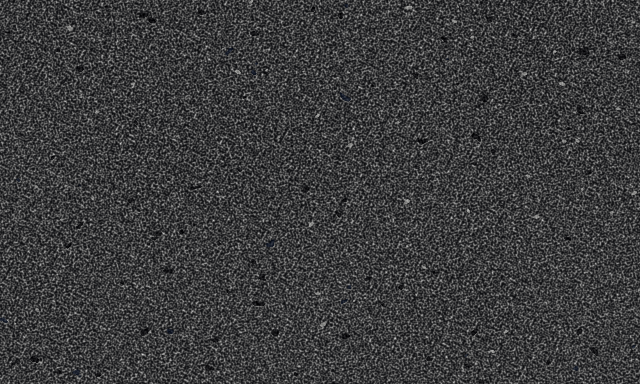
Give the GLSL for this texture, as a Shadertoy shader.

```glsl
// Dark, fine-grained asphalt: layered gradient noise gives the grit, and a
// jittered cell grid scatters ragged pits with lit rims and small pale chips.
// All lengths are fractions of the canvas height.

const float GRAIN_FREQ   = 185.0;  // finest grit, cells per height
const float MEDIUM_FREQ  = 105.0;
const float CLUMP_FREQ   = 38.0;
const float MEDIUM_SHARE = 0.42;
const float CLUMP_SHARE  = 0.17;
const float MEAN_TONE    = 0.238;
const float CONTRAST     = 0.44;
const float SPARKLE      = 0.28;   // lengthens the bright tail of the grit
const float GRIT_POWER   = 0.055;  // mean square of the grit
const float FLOOR_TONE   = 0.035;
const float BROAD_SHADE  = 0.014;  // slow change of tone over the surface

const float CELLS        = 18.0;   // scatter cells per height
const float PIT_CHANCE   = 0.17;
const float PIT_CROWDING = 4.0;
const float PIT_MIN      = 0.005;
const float PIT_MAX      = 0.015;
const float PIT_RAGGED   = 0.016;
const float CHIP_CHANCE  = 0.15;
const float CHIP_MIN     = 0.003;
const float CHIP_MAX     = 0.0085;
const float EDGE         = 0.0017; // softness of pit and chip outlines
const vec2  RIM_SHIFT    = vec2(0.003, -0.004);

const vec3 PIT_COLOR  = vec3(0.055, 0.055, 0.065);
const vec3 BLUE_COLOR = vec3(0.085, 0.110, 0.165);
const vec3 RIM_COLOR  = vec3(0.52, 0.52, 0.51);
const vec3 CHIP_COLOR = vec3(0.68, 0.68, 0.67);
const vec3 COOL_TINT  = vec3(-0.003, -0.001, 0.008);

vec2 hash2(vec2 p) {
    vec3 q = fract(p.xyx * vec3(0.1031, 0.1030, 0.0973));
    q += dot(q, q.yzx + 33.33);
    return fract((q.xx + q.yz) * q.zy);
}

mat2 rotation(float a) {
    float c = cos(a), s = sin(a);
    return mat2(c, s, -s, c);
}

float cornerSlope(vec2 corner, vec2 offset) {
    float a = 6.2832 * hash2(corner).x;
    return dot(vec2(cos(a), sin(a)), offset);
}

float gradientNoise(vec2 p) {
    vec2 i = floor(p), f = p - i;
    vec2 w = f * f * f * (f * (f * 6.0 - 15.0) + 10.0);
    vec2 e = vec2(1.0, 0.0);
    float low  = mix(cornerSlope(i, f), cornerSlope(i + e, f - e), w.x);
    float high = mix(cornerSlope(i + e.yx, f - e.yx),
                     cornerSlope(i + 1.0, f - 1.0), w.x);
    return mix(low, high, w.y);
}

// Rotated layers hide the noise lattice
float grit(vec2 p) {
    return gradientNoise(rotation(0.5) * p * GRAIN_FREQ + 300.0)
         + MEDIUM_SHARE * gradientNoise(rotation(1.2) * p * MEDIUM_FREQ + 200.0)
         + CLUMP_SHARE * gradientNoise(rotation(0.2) * p * CLUMP_FREQ + 100.0);
}

// Coverage of a soft, flattened blob
float blob(vec2 q, float radius, float ragged) {
    float d = length(q * vec2(1.0, 1.7)) - radius + ragged;
    return 1.0 - smoothstep(-EDGE, EDGE, d);
}

void mainImage(out vec4 fragColor, in vec2 fragCoord) {
    vec2 p = fragCoord / iResolution.y;

    // Grit
    float grain = grit(p);
    float tone = MEAN_TONE + CONTRAST * grain
               + SPARKLE * (grain * grain - GRIT_POWER)
               + BROAD_SHADE * (gradientNoise(p * 2.5 + 50.0) + 0.4 - 0.8 * p.y);
    tone = max(tone, FLOOR_TONE);
    vec3 color = vec3(tone) + COOL_TINT * (1.0 - smoothstep(0.1, 0.35, tone));

    // Scattered pits and chips
    float ragged = PIT_RAGGED * gradientNoise(p * 75.0 + 70.0);
    float pit = 0.0, rim = 0.0, chip = 0.0, blue = 0.0;
    vec2 home = floor(p * CELLS);
    for (int y = -1; y <= 1; y++) {
        for (int x = -1; x <= 1; x++) {
            vec2 cell = home + vec2(x, y) + 20.0;
            vec2 place = hash2(cell), kind = hash2(cell + 57.0);
            vec2 shape = hash2(cell + 113.0), chipPlace = hash2(cell + 171.0);
            vec2 origin = p - (cell - 20.0) / CELLS;
            mat2 turn = rotation(1.6 * (shape.x - 0.5));

            float crowd = max(0.15, 1.0 + PIT_CROWDING * gradientNoise(cell * 0.31));
            if (kind.x < PIT_CHANCE * crowd) {
                vec2 q = origin - place / CELLS;
                float radius = mix(PIT_MIN, PIT_MAX, shape.y * shape.y);
                float cover = blob(turn * q, radius, ragged);
                float lit = blob(turn * (q - RIM_SHIFT), radius, ragged);
                pit = max(pit, cover);
                rim = max(rim, lit * (1.0 - cover) * kind.y);
                blue = max(blue, cover * step(0.8, kind.y));
            }
            if (chipPlace.x < CHIP_CHANCE) {
                vec2 q = origin - vec2(shape.y, chipPlace.y) / CELLS;
                float radius = mix(CHIP_MIN, CHIP_MAX, place.x * place.x);
                chip = max(chip, blob(turn * q, radius, 0.3 * ragged));
            }
        }
    }

    // Composite, keeping some grit inside each feature
    vec3 grainLight = vec3(0.14 * grain);
    color = mix(color, mix(PIT_COLOR, BLUE_COLOR, blue) + grainLight, 0.88 * pit);
    color = mix(color, RIM_COLOR + grainLight, 0.65 * rim);
    color = mix(color, CHIP_COLOR + grainLight, 0.75 * chip);
    fragColor = vec4(clamp(color, 0.0, 1.0), 1.0);
}
```
